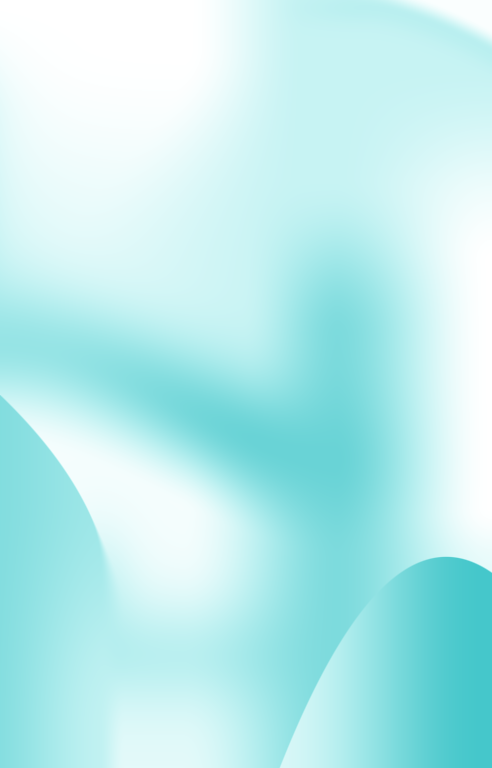
Reproduce this background procedurally as a Shadertoy shader.

```glsl
// Soft turquoise backdrop: a white glow, a sweeping band that joins an upright
// column, a second glow below, and two smooth hills at the bottom corners.
// Every layer sets a scalar "depth" (0 = white), tinted once at the end.

// Places are fractions of the canvas, x from the left, y down from the top.
const float BAND_TOP = 0.449;      // band height at the left side
const float BAND_DROP = 0.150;     // how far it sinks to the right
const float BAND_HAZE = 0.085;     // softness above the band
const float BAND_FALL = 0.130;     // softness below the band
const float BAND_LEFT = 0.41;      // depths of the band
const float BAND_RIGHT = 0.59;
const float SKY_DEPTH = 0.22;
const float COLUMN_DEPTH = 0.51;
const vec2 LEFT_HILL = vec2(0.228, 0.514);   // reach in x, top in y
const float LEFT_HILL_HEIGHT = 0.28;
const vec2 RIGHT_HILL = vec2(0.907, 0.725);  // summit
const float RIGHT_HILL_BEND = 2.4;
const vec3 TINT_PALE = vec3(1.0, 0.19, 0.19);  // light lost per unit depth
const vec3 TINT_FULL = vec3(1.0, 0.30, 0.28);

float bell(float x, float width) {
    float t = x / width;
    return exp(-t * t);
}

// Coverage of the region f > 0, one pixel wide plus an optional blur.
float cover(float f, float blur) {
    float w = fwidth(f) * 0.75 + blur;
    return smoothstep(-w, w, f);
}

// White at the upper left, pale turquoise at the upper right.
float skyDepth(vec2 p) {
    float descent = smoothstep(0.06, 0.36, p.y);
    float pale = 0.10 * descent;
    pale += 0.09 * exp(-p.x / 0.06) * smoothstep(0.0, 0.16, p.y);
    float d = mix(pale, SKY_DEPTH, smoothstep(mix(0.38, 0.10, descent), 0.62, p.x));

    // Curved rim with a white corner beyond it
    float arc = p.y - 0.058 * pow(max(p.x - 0.75, 0.0) / 0.25, 1.5);
    d += 0.05 * bell(arc - 0.01, 0.022) * smoothstep(0.52, 0.74, p.x);
    float corner = 1.0 - smoothstep(-0.020, 0.008, arc);
    return mix(d, 0.02, corner * smoothstep(0.70, 0.84, p.x));
}

// Glow under the band, a turquoise veil, then pale again at the bottom.
float lowerDepth(vec2 p) {
    float d = 0.04 + 0.23 * bell(p.y - 0.855, 0.080);
    d += 0.06 * smoothstep(0.88, 1.0, p.y);
    d += 0.13 * bell(p.x - 0.20, 0.08) * bell(p.y - 0.755, 0.075);
    return mix(d, COLUMN_DEPTH, smoothstep(0.37, 0.69, p.x));
}

float backdropDepth(vec2 p) {
    float column = smoothstep(0.49, 0.69, p.x) * smoothstep(0.23, 0.44, p.y);
    float upper = mix(skyDepth(p), COLUMN_DEPTH, column);

    // Sweeping band, hazy above and falling away below
    float below = p.y - BAND_TOP - BAND_DROP * smoothstep(0.0, 0.70, p.x);
    float band = mix(BAND_LEFT, BAND_RIGHT, smoothstep(0.08, 0.54, p.x));
    float d = mix(upper, band, bell(min(below, 0.0), BAND_HAZE));
    d = mix(d, lowerDepth(p), smoothstep(0.0, BAND_FALL, below));

    // Light from the right side
    float light = smoothstep(0.08, 0.34, p.y) - 0.18 * smoothstep(0.66, 0.74, p.y);
    return d * (1.0 - light * smoothstep(0.68, 1.0, p.x));
}

float addLeftHill(float d, vec2 p) {
    float t = clamp((p.y - LEFT_HILL.y) / LEFT_HILL_HEIGHT, 0.0, 1.0);
    float edge = LEFT_HILL.x * (1.0 - (1.0 - t) * (1.0 - t));
    float outer = mix(0.38, 0.24, smoothstep(0.64, 0.95, p.y));
    float body = mix(0.50, outer, smoothstep(-0.05, LEFT_HILL.x, p.x));
    float blur = 0.025 * smoothstep(0.67, 0.80, p.y);
    float inside = cover(edge - p.x, blur) * step(LEFT_HILL.y, p.y);
    return mix(d, body, inside);
}

float addRightHill(float d, vec2 p) {
    float dx = p.x - RIGHT_HILL.x;
    float f = p.y - RIGHT_HILL.y - RIGHT_HILL_BEND * dx * dx;
    float body = mix(0.15, 0.73, smoothstep(0.55, 0.985, p.x));
    return mix(d, body, cover(f, 0.0));
}

void mainImage(out vec4 fragColor, in vec2 fragCoord) {
    vec2 p = fragCoord / iResolution.xy;
    p.y = 1.0 - p.y;

    float depth = backdropDepth(p);
    depth = addLeftHill(depth, p);
    depth = addRightHill(depth, p);

    vec3 tint = mix(TINT_PALE, TINT_FULL, smoothstep(0.0, 0.70, depth));
    fragColor = vec4(1.0 - depth * tint, 1.0);
}
```
